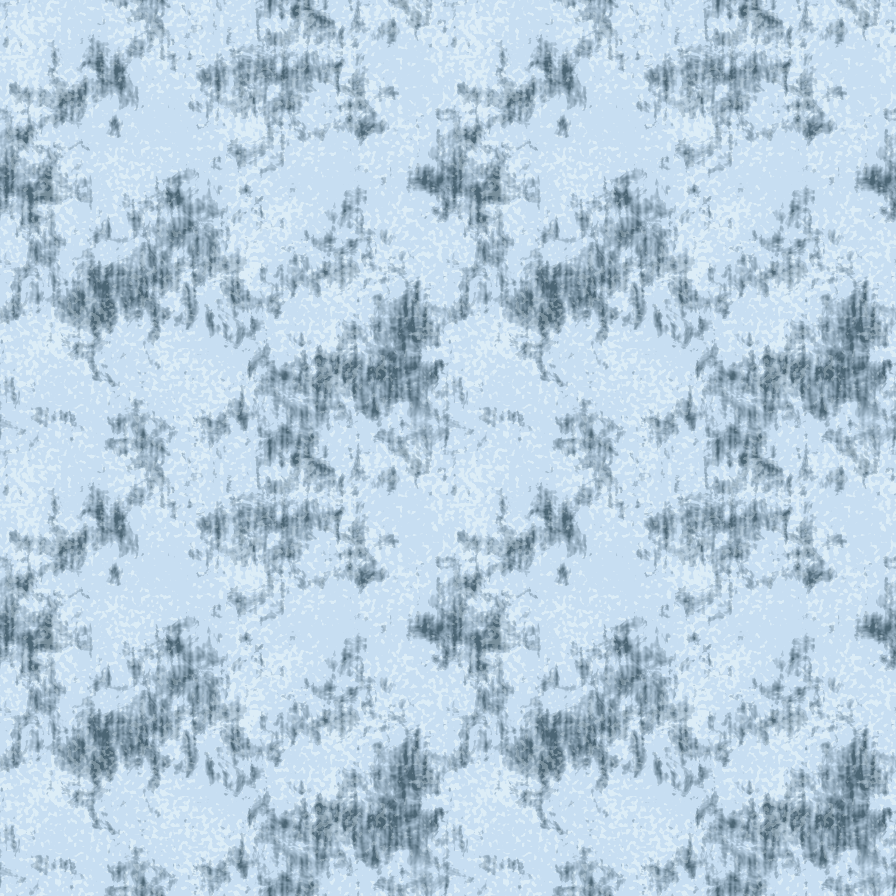
Give the GLSL for this texture, as a WebGL 2 fragment shader.

```glsl
#version 300 es
precision highp float;

uniform vec2 u_resolution;
out vec4 outColor;

const float REPEATS = 2.0;
const vec3 ICE = vec3(0.78, 0.87, 0.95);
const vec3 FROST = vec3(0.87, 0.935, 0.97);
const vec3 SLATE = vec3(0.30, 0.40, 0.46);
const float BLOT_CELLS = 4.0;
const float CRUMB_CELLS = 22.0;
const vec2 SMEAR_CELLS = vec2(56.0, 8.0);
const float FLECK_CELLS = 80.0;
const float CRUMB_AMOUNT = 0.52;
const float SMEAR_AMOUNT = 0.22;
const float WARP_AMOUNT = 0.018;
const float STAIN_START = 0.02;
const float STAIN_EDGE = 0.10;

// Integer hash giving a unit gradient direction
vec2 gradientAt(vec2 cell, vec2 period, uint seed) {
    uvec2 c = uvec2(mod(cell, period));
    uint h = c.x * 1973u + c.y * 9277u + seed * 26699u + 7919u;
    h = (h ^ (h >> 16)) * 73244475u;
    h = (h ^ (h >> 16)) * 73244475u;
    h ^= h >> 16;
    float angle = float(h & 65535u) / 65536.0 * 6.28318;
    return vec2(cos(angle), sin(angle));
}

// Gradient noise that wraps on the unit square
float wrapNoise(vec2 p, vec2 period, uint seed) {
    vec2 q = p * period;
    vec2 cell = floor(q);
    vec2 f = q - cell;
    vec2 w = f * f * f * (f * (f * 6.0 - 15.0) + 10.0);
    vec2 e = vec2(1.0, 0.0);
    float a = dot(gradientAt(cell, period, seed), f);
    float b = dot(gradientAt(cell + e.xy, period, seed), f - e.xy);
    float c = dot(gradientAt(cell + e.yx, period, seed), f - e.yx);
    float d = dot(gradientAt(cell + e.xx, period, seed), f - e.xx);
    return mix(mix(a, b, w.x), mix(c, d, w.x), w.y);
}

float wrapFbm(vec2 p, float cells, int octaves, float gain, uint seed) {
    float sum = 0.0;
    float amplitude = 1.0;
    for (int i = 0; i < octaves; i++) {
        sum += amplitude * wrapNoise(p, vec2(cells), seed + uint(i));
        amplitude *= gain;
        cells *= 2.0;
    }
    return sum;
}

void main() {
    vec2 tile = fract(gl_FragCoord.xy / u_resolution * REPEATS);

    // Uneven drag of the surface
    vec2 warp = vec2(wrapFbm(tile, 9.0, 3, 0.6, 11u), wrapFbm(tile, 9.0, 3, 0.6, 21u));
    vec2 p = tile + WARP_AMOUNT * warp;

    // Broad blots broken up by crumbs and vertical smears
    float blots = wrapFbm(p, BLOT_CELLS, 4, 0.6, 31u);
    float crumbs = wrapFbm(p, CRUMB_CELLS, 4, 0.7, 41u);
    float smears = wrapNoise(p, SMEAR_CELLS, 51u)
                 + wrapNoise(tile, SMEAR_CELLS * 2.0, 52u);
    float cover = blots + CRUMB_AMOUNT * crumbs + SMEAR_AMOUNT * smears;
    float edge = smoothstep(STAIN_START, STAIN_START + STAIN_EDGE, cover);
    float stain = edge * (0.08 + 1.1 * cover) * (1.0 + 0.6 * smears);
    stain = clamp(stain, 0.0, 1.0);

    // Clustered frost flecks, thinner over the stains
    float clusters = wrapFbm(tile, 6.0, 3, 0.6, 61u);
    float flecks = wrapNoise(tile, vec2(FLECK_CELLS), 71u)
                 + 0.6 * wrapNoise(tile, vec2(FLECK_CELLS * 1.75), 72u);
    float frost = smoothstep(0.08, 0.32, flecks + 0.6 * clusters);
    frost *= mix(0.9, 0.3, edge);

    vec3 color = mix(ICE, SLATE, stain);
    color = mix(color, FROST, frost);
    outColor = vec4(color, 1.0);
}
```
